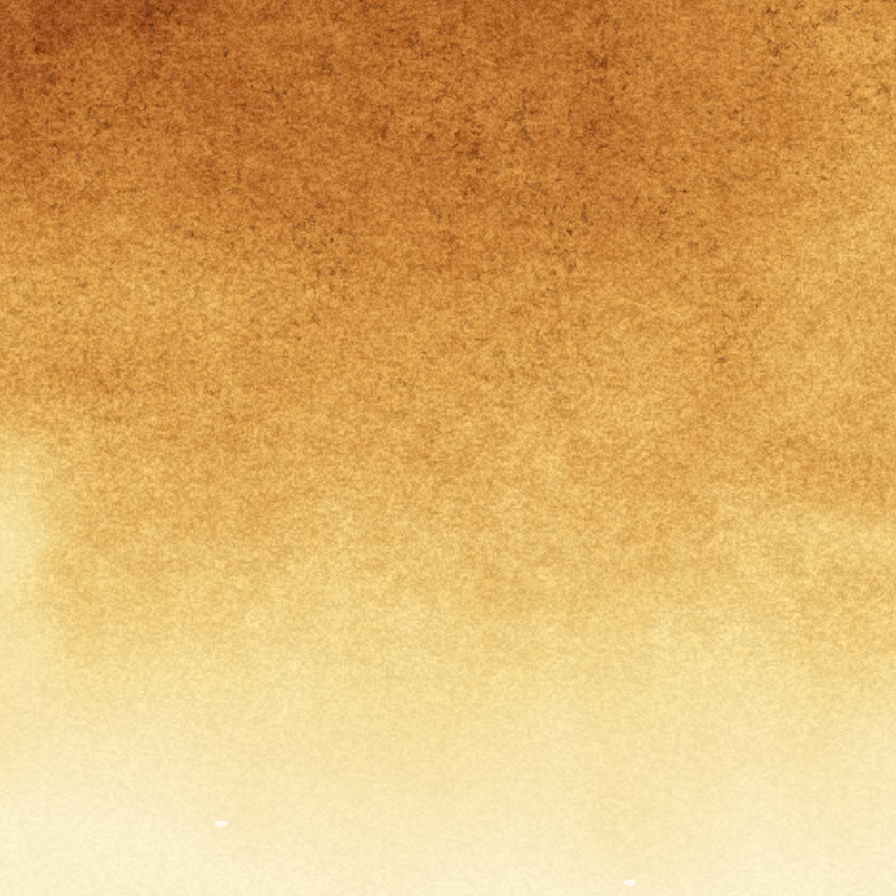
This texture is drawn by a Shadertoy shader. Its source:

```glsl
// Amber watercolour wash on rough paper, dark at the top and fading to cream.
// A pigment density (height + soft pools + fractal noise) indexes a colour ramp;
// granulation, curled fibres and paper grain are layered over it.

#define CLOUD_AMOUNT 0.20
#define STREAK_AMOUNT 0.06
#define MOTTLE_AMOUNT 0.20
#define GRAIN_AMOUNT 0.19
#define SPECK_AMOUNT 0.24
#define FIBRE_AMOUNT 0.26
#define POOLS 16
#define STOPS 10

// Ramp from bare paper to heavy pigment, one stop per 1/8 of density
const vec3 ramp[STOPS] = vec3[STOPS](
    vec3(.985, .94, .80), vec3(.975, .905, .70), vec3(.958, .86, .59),
    vec3(.925, .78, .46), vec3(.89, .69, .365), vec3(.86, .625, .30),
    vec3(.82, .555, .25), vec3(.77, .485, .205), vec3(.71, .41, .165), vec3(.60, .305, .12));

// Pools of wet paint: centres, radii and the density each adds
const vec2 poolCentre[POOLS] = vec2[POOLS](
    vec2(.02, 1), vec2(.22, .84), vec2(.5, .77), vec2(1, .95), vec2(1, .7), vec2(0, .4),
    vec2(.1, .56), vec2(.94, .48), vec2(.96, .41), vec2(.95, .3), vec2(.5, .53),
    vec2(0, .02), vec2(.69, .09), vec2(.14, .67), vec2(.55, .36), vec2(.89, .61));
const vec2 poolRadii[POOLS] = vec2[POOLS](
    vec2(.25, .1), vec2(.25, .1), vec2(.2, .1), vec2(.18, .2), vec2(.15, .14),
    vec2(.06, .16), vec2(.14, .05), vec2(.13, .045), vec2(.14, .04), vec2(.1, .07),
    vec2(.3, .12), vec2(.17, .11), vec2(.055, .07), vec2(.13, .05), vec2(.4, .1),
    vec2(.06, .035));
const float poolDensity[POOLS] = float[POOLS](.09, .08, .11, -.31, -.1, -.2, .09, .08,
    -.07, .07, .05, -.1, .06, -.06, .03, -.07);

float hash(vec2 cell) {
    uvec2 q = uvec2(ivec2(cell)) * uvec2(0x5f356495u, 0xe3374a53u);
    uint n = (q.x ^ q.y) * 0x5f356495u;
    n = (n ^ (n >> 15)) * 0x85ebca77u;
    return float((n ^ (n >> 13)) >> 8) / exp2(24.0);
}

float noise(vec2 p) {
    vec2 i = floor(p), f = fract(p);
    f = f * f * (3.0 - 2.0 * f);
    return mix(mix(hash(i), hash(i + vec2(1, 0)), f.x),
               mix(hash(i + vec2(0, 1)), hash(i + vec2(1, 1)), f.x), f.y);
}

// Fractal noise centred on zero
float fbm(vec2 p) {
    float sum = 0.0, gain = 0.5;
    for (int i = 0; i < 5; i++, gain *= 0.5) {
        sum += gain * (noise(p) - 0.5);
        p = mat2(1.6, 1.2, -1.2, 1.6) * p + 17.3;
    }
    return sum;
}

vec3 pigment(float density) {
    float s = clamp(density * 8.0, 0.0, float(STOPS) - 1.001);
    int i = int(s);
    return mix(ramp[i], ramp[i + 1], fract(s));
}

// Short curled strands: one randomly turned arc in some of the grid cells
float fibres(vec2 uv, float cells, float share) {
    vec2 p = uv * cells;
    float ink = 0.0, wobble = 0.35 * (noise(p * 3.0) - 0.5);
    for (int k = 0; k < 9; k++) {
        vec2 cell = floor(p) + vec2(k % 3 - 1, k / 3 - 1);
        if (hash(cell + 211.0) > share) continue;
        vec2 d = p - cell - vec2(hash(cell + 37.0), hash(cell + 91.0));
        float turn = 6.2832 * hash(cell + 5.0);
        d = mat2(cos(turn), -sin(turn), sin(turn), cos(turn)) * d;
        float reach = mix(0.08, 0.45, hash(cell + 63.0));
        d.y += d.x * d.x - 0.08 + wobble;
        float line = length(vec2(max(abs(d.x) - reach, 0.0), d.y));
        float strength = mix(0.35, 1.0, hash(cell + 151.0));
        ink = max(ink, strength * (1.0 - smoothstep(0.03, 0.17, line)));
    }
    return ink;
}

// Soft-edged bare fleck of paper
float fleck(vec2 offset) {
    return 1.0 - smoothstep(0.7, 1.2, length(offset / vec2(0.0075, 0.0035)));
}

void mainImage(out vec4 fragColor, in vec2 fragCoord) {
    vec2 uv = fragCoord / iResolution.xy;

    // Broad wash, with ragged pools and faint downward runs
    vec2 warped = uv + 0.09 * vec2(fbm(uv * 9.0), fbm(uv * 9.0 + 40.0));
    float density = uv.y;
    for (int i = 0; i < POOLS; i++) {
        vec2 d = (warped - poolCentre[i]) / poolRadii[i];
        density += poolDensity[i] * exp(-dot(d, d));
    }
    float wet = smoothstep(0.05, 0.6, density);
    density += CLOUD_AMOUNT * fbm(uv * 7.0 + 8.0) * mix(0.5, 1.0, wet);
    density += STREAK_AMOUNT * fbm(uv * vec2(24.0, 5.0) + 60.0);
    density += MOTTLE_AMOUNT * fbm(uv * vec2(42.0, 60.0) + 25.0) * wet;
    vec3 colour = pigment(density);

    // Granulated pigment gathers in clusters where the wash is heavy
    float cluster = smoothstep(-0.2, 0.22, fbm(uv * 16.0 + 70.0));
    float specks = smoothstep(0.06, 0.25, fbm(uv * 135.0 + 3.0)) * mix(0.2, 1.0, cluster);
    float strands = fibres(uv, 85.0, 0.27) * mix(0.15, 1.0, cluster);
    float ink = SPECK_AMOUNT * specks * smoothstep(0.35, 0.85, density)
              + FIBRE_AMOUNT * strands * smoothstep(0.3, 0.75, density);
    colour *= 1.0 - ink * vec3(0.75, 1.0, 1.1);

    // Paper tooth: slightly sideways grain, stronger under pigment
    float grain = 0.6 * noise(uv * vec2(210.0, 290.0)) + 0.75 * noise(uv * 470.0 + 19.0) - 0.675;
    colour += GRAIN_AMOUNT * grain * mix(0.25, 1.0, wet) * vec3(0.9, 1.0, 0.9);

    // Two unpainted flecks near the bottom
    float bare = max(fleck(uv - vec2(0.247, 0.081)), fleck(uv - vec2(0.703, 0.015)));
    colour = mix(colour, vec3(1.0, 0.98, 0.92), bare);
    fragColor = vec4(clamp(colour, 0.0, 1.0), 1.0);
}
```
